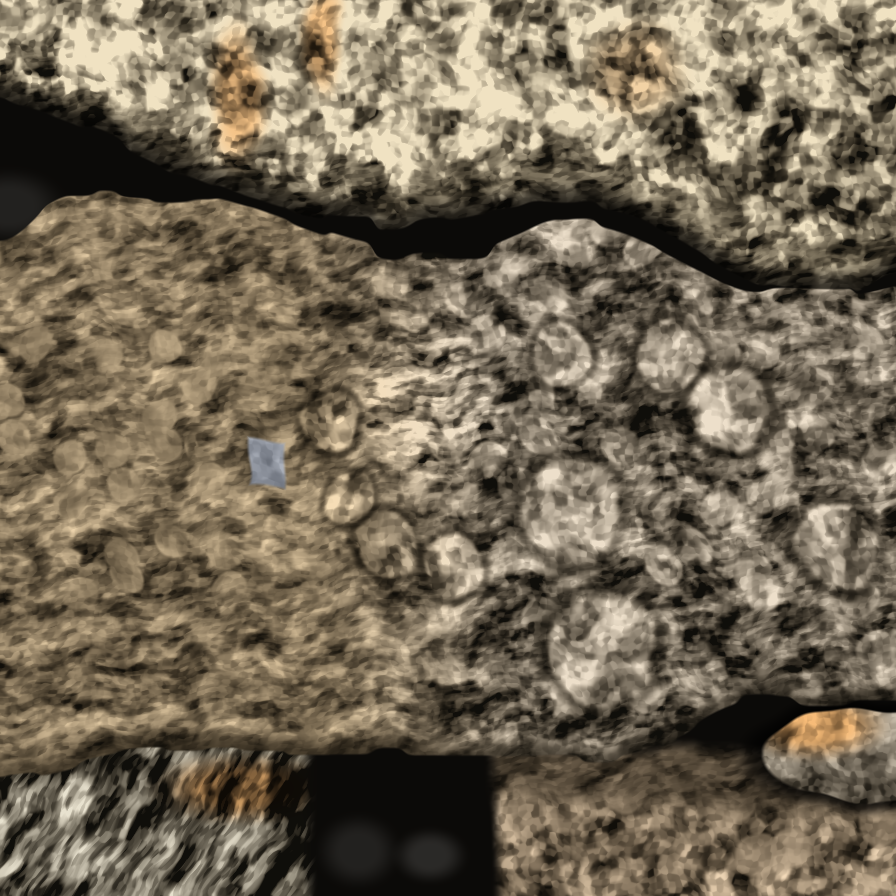
A WebGL 1 fragment shader for this texture:

```glsl
precision highp float;
// A dry stone wall: a pale boulder on top, a wide conglomerate slab, and
// two blocks with a wedge stone below. Outlines are sums of smooth ramps;
// grain, pebbles and lichen come from layered cellular noise.
uniform vec2 u_resolution;

#define GRAIN_SCALE 33.0
#define GRAIN_CONTRAST 2.2
#define WARP 0.003
#define ROUGHNESS 0.018
#define DARK vec3(0.06, 0.055, 0.04)
#define LIGHT vec3(0.93, 0.885, 0.81)
#define OCHRE vec3(1.04, 0.83, 0.58)

vec2 hash2(vec2 p) {
  return fract(sin(p * mat2(127.1, 311.7, 269.5, 183.3)) * 4375.85);
}

// x: soft random shade, y: distance to the nearest seed
vec2 cells(vec2 p) {
  vec2 id = floor(p), f = p - id;
  float near = 9.0, sum = 0.0, weight = 0.0;
  for (int j = -1; j <= 1; j++) {
    for (int i = -1; i <= 1; i++) {
      vec2 g = vec2(float(i), float(j)), h = hash2(id + g);
      vec2 r = g + 0.15 + 0.7 * h - f;
      float d = dot(r, r), w = exp(-9.0 * d);
      sum += w * fract(h.x * 17.0 + h.y * 31.0);
      weight += w;
      near = min(near, d);
    }
  }
  return vec2(sum / weight, sqrt(near));
}

float grain(vec2 p) {
  p *= GRAIN_SCALE;
  float n = 0.4 * cells(p).x + 0.36 * cells(p * 2.1 + 7.0).x + 0.24 * cells(p * 4.3 + 3.0).x;
  return (n - 0.5) * GRAIN_CONTRAST;
}

float ramp(float a, float b, float x) { return smoothstep(a, b, x); }
float fall(float a, float b, float x) { return 1.0 - smoothstep(a, b, x); }

// Soft elliptical area
float spot(vec2 p, float x, float y, float w, float h) {
  return fall(0.4, 1.15, length((p - vec2(x, y)) / vec2(w, h)));
}

// Scattered round flecks
float flecks(vec2 p) {
  vec2 c = cells(p);
  return fall(0.32, 0.4, c.y) * ramp(0.42, 0.5, c.x);
}

// Pebble with a dark rim
float clast(float tone, float fill, vec2 p, float x, float y, float r) {
  float d = length((p - vec2(x, y)) / vec2(r, r * 1.06));
  tone *= 1.0 - 0.4 * fall(0.0, 0.24, abs(d - 1.13));
  return mix(tone, fill, fall(0.88, 1.08, d));
}

vec3 mineral(float tone) {
  return mix(DARK, LIGHT, pow(vec3(clamp(tone, 0.0, 1.0)), vec3(1.0, 1.04, 1.1)));
}

void main() {
  vec2 p = gl_FragCoord.xy / u_resolution;
  float x = p.x, y = p.y, aa = 1.5 / u_resolution.y;
  vec2 q = p + WARP * (sin(p.yx * vec2(47, 39) + 1.0) + 0.5 * sin(p.yx * vec2(113, 97) + p * 30.0));
  float speck = grain(q);
  float streak = grain(vec2(q.x * 0.85 - 0.2 * q.y, q.y * 1.6 - q.x * 0.15));
  float rough = ROUGHNESS * (cells(p * vec2(22, 9)).x - 0.5);

  // Outlines as heights
  float topBase = 0.89 - 0.14 * ramp(-0.05, 0.4, x) + 0.02 * ramp(0.42, 0.6, x)
    - 0.093 * ramp(0.66, 0.9, x) + 0.025 * ramp(0.94, 1.0, x) + rough;
  float slabTop = 0.73 + 0.05 * ramp(0.0, 0.08, x) - 0.065 * ramp(0.19, 0.46, x)
    + 0.035 * ramp(0.53, 0.63, x) - 0.072 * ramp(0.65, 0.86, x) + rough;
  float slabBase = 0.13 + 0.027 * ramp(0.0, 0.17, x) + 0.062 * ramp(0.69, 0.84, x) + rough;

  // Dark joints with faint stones behind
  vec3 color = vec3(0.045, 0.04, 0.032) + 0.09 * spot(p, 0.4, 0.05, 0.045, 0.04)
    + 0.12 * spot(p, 0.48, 0.045, 0.04, 0.03) + 0.09 * spot(p, 0.01, 0.77, 0.06, 0.04);

  // Lower left block with slanted veins
  float veins = grain(vec2(q.x * 1.5 - q.y * 0.9, q.y * 0.5 + q.x * 0.3));
  vec3 stone = mineral(0.37 + 0.75 * veins - 0.13 * ramp(0.1, 0.15, y) - 0.2 * ramp(0.28, 0.34, x));
  stone *= mix(vec3(0.98, 1, 1), OCHRE * 0.85, spot(p, 0.27, 0.12, 0.1, 0.04));
  color = mix(color, stone, fall(0.335, 0.355, x + rough) * fall(0.19, 0.2, y));

  // Lower right block, shaded under the slab
  float tone = mix(0.47 + 0.6 * speck, 0.62 + 0.2 * speck, 0.75 * flecks(q * 15.0 + 4.0));
  tone = mix(tone, 0.27 + 0.3 * streak, ramp(0.085, 0.125, y + 0.05 * (x - 0.75)));
  stone = mineral(tone) * vec3(1.03, 0.97, 0.9);
  color = mix(color, stone, ramp(0.54, 0.56, x + rough) * fall(0.15, 0.172, y + rough));

  // Wedge stone, rusty on its upper left
  float wedge = length((q - vec2(0.965, 0.158)) / vec2(0.112, 0.052));
  color *= 1.0 - 0.75 * fall(1.0, 1.35, wedge);
  stone = mineral(0.5 + 0.5 * speck + 4.5 * (y - 0.155));
  stone *= mix(vec3(1), OCHRE, spot(p, 0.91, 0.19, 0.08, 0.04));
  color = mix(color, stone, fall(0.97, 1.03, wedge));

  // Slab: brown and lichened on the left, grey with pebbles on the right
  float grey = ramp(0.32, 0.6, x + 0.1 * (y - 0.4)), fill = 0.69 + 0.6 * speck;
  tone = mix(0.43 + 0.6 * mix(streak, speck, 0.3), 0.41 + 0.9 * mix(streak, speck, 0.5), grey);
  tone += 0.36 * spot(p, 0.48, 0.55, 0.09, 0.09) * (0.6 + streak);
  tone += 0.2 * (spot(p, 0.9, 0.61, 0.045, 0.035) + spot(p, 0.065, 0.42, 0.035, 0.055));
  tone = mix(tone, fill - 0.05, 0.75 * grey * flecks(q * 17.0));
  float lichen = fall(0.22, 0.32, x) * ramp(0.3, 0.36, y) * fall(0.68, 0.74, y);
  tone = mix(tone, 0.6 + 0.25 * speck, 0.85 * lichen * flecks(q * 19.0 + 11.0));
  tone = clast(tone, fill, q, 0.638, 0.43, 0.054);
  tone = clast(tone, fill, q, 0.673, 0.277, 0.059);
  tone = clast(tone, fill, q, 0.935, 0.39, 0.045);
  tone = clast(tone, fill, q, 0.815, 0.545, 0.044);
  tone = clast(tone, fill, q, 0.746, 0.6, 0.037);
  tone = clast(tone, fill, q, 0.625, 0.605, 0.032);
  tone = clast(tone, fill, q, 0.433, 0.39, 0.034);
  tone = clast(tone, fill, q, 0.505, 0.37, 0.033);
  tone = clast(tone, fill - 0.08, q, 0.39, 0.443, 0.027);
  tone = clast(tone, fill - 0.08, q, 0.37, 0.53, 0.031);
  tone *= 0.4 + 0.6 * ramp(0.0, 0.03, y - slabBase);
  stone = mineral(tone) * mix(vec3(1.04, 0.98, 0.87), vec3(1, 0.99, 0.98), grey);
  vec2 chip = abs(q - vec2(0.296, 0.483)) - vec2(0.017, 0.023);
  stone = mix(stone, vec3(0.57, 0.59, 0.63) + 0.2 * speck, fall(0.0, 0.005, max(chip.x, chip.y)));
  color = mix(color, stone, ramp(-aa, aa, y - slabBase) * ramp(-aa, aa, slabTop - y));

  // Boulder: cream face, dark underside, grey facet
  float rise = y - topBase, fold = y - 0.86 - 0.36 * (x - 0.7) + rough, side = ramp(0.66, 0.73, x);
  tone = mix(0.73, 0.53, side * fall(-0.012, 0.012, fold)) + 0.8 * speck;
  tone = mix(0.25 + 0.5 * streak, tone, ramp(0.02, 0.085, rise + 0.04 * speck));
  tone -= 0.3 * side * fall(0.0, 0.018, abs(fold)) + 0.13 * spot(p, 0.61, 0.95, 0.09, 0.08);
  float rust = spot(q, 0.265, 0.89, 0.035, 0.085) + spot(q, 0.36, 0.96, 0.025, 0.07)
    + 0.5 * spot(q, 0.71, 0.92, 0.06, 0.06);
  stone = mineral(tone - 0.08 * rust) * mix(vec3(1.01, 1, 0.94), OCHRE, 0.8 * rust);
  stone *= 0.4 + 0.6 * ramp(0.0, 0.03, rise);
  gl_FragColor = vec4(mix(color, stone, ramp(-aa, aa, rise)), 1.0);
}
```
